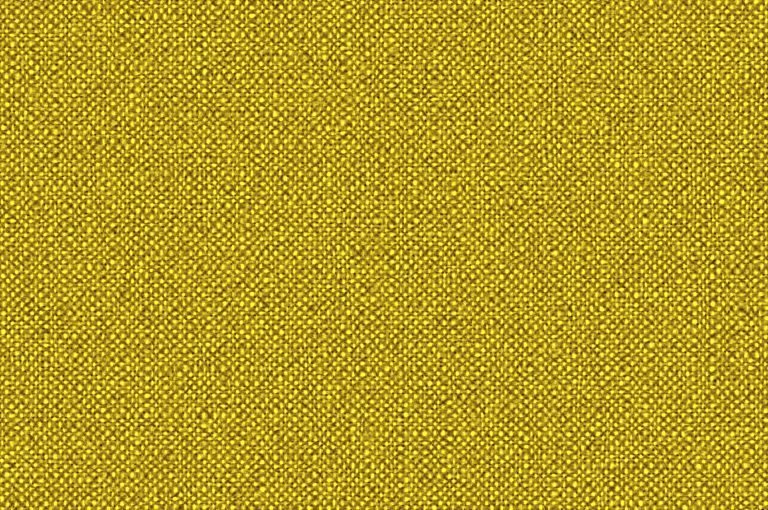
Reproduce this texture procedurally as a Shadertoy shader.

```glsl
// Coarse yellow plain-weave cloth: bright warp stitches stand out in a checker
// against the darker weft, with irregular pits where four crossings meet.
// Gradient noise bends the threads and varies their prominence and grain.

const vec2 THREADS = vec2(160.0, 110.0);   // 80 x 55 weave repeats
const float PI = 3.14159;
const vec3 GAP_BROWN = vec3(0.36, 0.26, 0.06);
const vec3 OCHRE = vec3(0.67, 0.55, 0.10);
const vec3 LEMON = vec3(0.98, 0.94, 0.21);
const int SAMPLES = 3;                     // antialiasing grid per axis

vec2 hash22(vec2 p) {
    vec3 q = fract(p.xyx * vec3(0.1031, 0.1030, 0.0973));
    q += dot(q, q.yzx + 33.33);
    return fract((q.xx + q.yz) * q.zy);
}

vec2 gradientAt(vec2 cell) {
    float angle = 2.0 * PI * hash22(cell).x;
    return vec2(cos(angle), sin(angle));
}

// Gradient noise, roughly -0.7 to 0.7
float gradientNoise(vec2 p) {
    vec2 i = floor(p), f = p - i;
    vec2 u = f * f * f * (f * (f * 6.0 - 15.0) + 10.0);
    float a = dot(gradientAt(i), f);
    float b = dot(gradientAt(i + vec2(1, 0)), f - vec2(1, 0));
    float c = dot(gradientAt(i + vec2(0, 1)), f - vec2(0, 1));
    float d = dot(gradientAt(i + vec2(1, 1)), f - vec2(1, 1));
    return mix(mix(a, b, u.x), mix(c, d, u.x), u.y);
}

// Uneven thread spacing: each axis wanders slowly along its threads
vec2 bendThreads(vec2 p) {
    float dx = gradientNoise(p * vec2(0.43, 0.08) + 11.0);
    float dy = gradientNoise(p * vec2(0.08, 0.43) + 57.0);
    return p + 0.6 * vec2(dx, dy);
}

// Dark hole of random depth at the nearest corner between crossings
float cornerPit(vec2 q) {
    vec2 corner = floor(q + 0.5);
    vec2 rnd = hash22(corner + 41.0);
    vec2 r = q - corner + 0.2 * (rnd.yx - 0.5);
    return rnd.x * (1.0 - smoothstep(0.05, 0.42, length(r * vec2(1.0, 1.2))));
}

// Lightness of the cloth at p, measured in threads
float weaveTone(vec2 p) {
    vec2 q = bendThreads(p);
    vec2 cell = floor(q);
    vec2 jitter = hash22(cell + 5.0) - 0.5;

    // Smooth checker: 1 on a warp stitch, -1 where the weft covers it
    vec2 wave = sin(PI * q);
    float stitch = wave.x * wave.y;

    // Round thread profiles: 1 on the axis, -1 in the seam beside it
    vec2 profile = -cos(2.0 * PI * q);
    float warpOnTop = smoothstep(-0.15, 0.15, stitch);
    float roundness = mix(profile.y, profile.x, warpOnTop);

    // Patches where the warp seams or the weft seams open up
    float warpSeams = 0.5 + gradientNoise(p * vec2(0.16, 0.05) + 3.0);
    float weftSeams = 0.3 + gradientNoise(p * vec2(0.05, 0.16) + 80.0);
    float seams = 0.11 * warpSeams * profile.x + 0.09 * weftSeams * profile.y;

    // Light from one side, fibre grain and drift along each thread
    vec2 slope = vec2(cos(PI * q.x) * wave.y, cos(PI * q.y) * wave.x);
    float shade = 0.09 * (slope.y - slope.x);
    float slub = gradientNoise(vec2(cell.x * 0.73, q.y * 0.3) + 20.0)
               + gradientNoise(vec2(q.x * 0.3, cell.y * 0.73) + 140.0);
    float fibre = gradientNoise(q * 1.4 + 31.0);
    float grain = gradientNoise(q * 2.9 + 71.0);

    return 0.60 + (0.33 + 0.3 * jitter.y) * stitch + 0.06 * roundness + seams
         + shade - 0.42 * cornerPit(q)
         + 0.05 * slub + 0.30 * fibre + 0.28 * grain
         + 0.22 * jitter.x * abs(stitch);
}

vec3 yarnColor(float tone) {
    float t = clamp(tone, -0.12, 1.0);
    return t < 0.5 ? mix(GAP_BROWN, OCHRE, t * 2.0)
                   : mix(OCHRE, LEMON, t * 2.0 - 1.0);
}

void mainImage(out vec4 fragColor, in vec2 fragCoord) {
    vec3 sum = vec3(0.0);
    for (int j = 0; j < SAMPLES; j++) {
        for (int i = 0; i < SAMPLES; i++) {
            vec2 offset = (vec2(i, j) + 0.5) / float(SAMPLES) - 0.5;
            vec2 uv = (fragCoord + offset) / iResolution.xy;
            sum += yarnColor(weaveTone(uv * THREADS));
        }
    }
    vec3 color = sum / float(SAMPLES * SAMPLES);

    // Restore the crisp contrast lost by averaging
    color = mix(OCHRE + vec3(0.05, 0.06, 0.02), color, 1.2);
    fragColor = vec4(clamp(color, 0.0, 1.0), 1.0);
}
```
